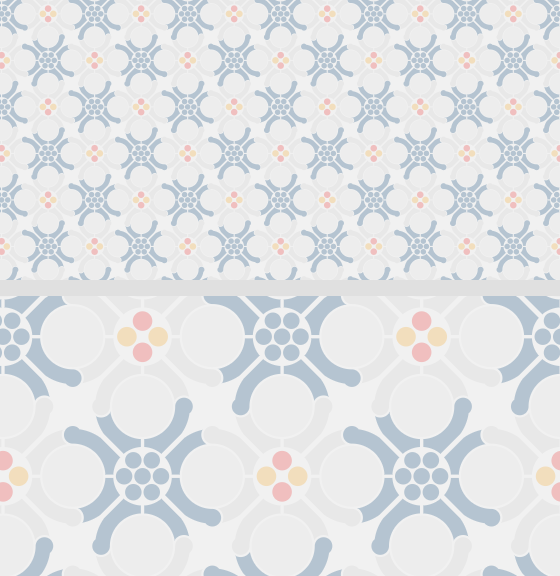
Top, the full canvas; bottom, a detail of the centre.
Reproduce this pattern procedurally as a Shadertoy shader.

```glsl
// Pale tile lattice: blue and grey pinwheel motifs alternate like a checkerboard.
// Discs sit on the cell edges; curved arms wrap them, each ending in a round bulb,
// and a cluster of dots fills the heart of every cell.

const vec3 GROUND = vec3(0.945);
const vec3 DISC = vec3(0.929);
const vec3 GREY = vec3(0.908);
const vec3 BLUE = vec3(0.71, 0.77, 0.82);
const vec3 PINK = vec3(0.94, 0.75, 0.75);
const vec3 YELLOW = vec3(0.95, 0.87, 0.74);

// Anti-aliased coverage of a signed distance
float cover(float dist, float pixel) {
    return clamp(0.5 - dist / pixel, 0.0, 1.0);
}

void paint(inout vec3 color, vec3 ink, float dist, float pixel) {
    color = mix(color, ink, cover(dist, pixel));
}

// Hexagonal rosette in blue cells, four-petal flower in grey cells
void paintHeart(inout vec3 color, vec2 q, bool isBlue, float pixel) {
    int count = isBlue ? 6 : 4;
    float ring = isBlue ? 0.132 : 0.112;
    float radius = isBlue ? 0.059 : 0.07;
    for (int i = 0; i < count; i++) {
        float angle = 6.28319 * float(i) / float(count);
        vec3 ink = isBlue ? BLUE : (i % 2 == 0 ? YELLOW : PINK);
        vec2 center = ring * vec2(cos(angle), sin(angle));
        paint(color, ink, length(q - center) - radius, pixel);
    }
    if (isBlue) paint(color, BLUE, length(q) - radius, pixel);
}

void mainImage(out vec4 fragColor, in vec2 fragCoord) {
    float pixel = 6.019 / iResolution.y;
    vec2 p = fragCoord * pixel - vec2(0.034, 0.721);
    vec2 cell = floor(p + 0.5);
    vec2 q = p - cell;
    bool isBlue = mod(cell.x + cell.y, 2.0) > 0.5;
    vec3 ownInk = isBlue ? BLUE : GREY;
    vec3 neighborInk = isBlue ? GREY : BLUE;

    // Frame of the nearest edge disc: x runs clockwise, y points outward
    vec2 a = abs(q);
    vec2 outward = a.x > a.y ? vec2(q.x < 0.0 ? -1.0 : 1.0, 0.0)
                             : vec2(0.0, q.y < 0.0 ? -1.0 : 1.0);
    vec2 clockwise = vec2(outward.y, -outward.x);
    vec2 v = vec2(dot(q, clockwise), dot(q, outward) - 0.5);
    float r = length(v);

    // Arms: ring around the disc, widened towards the heart
    float ownBulb = length(v - vec2(0.297, 0.0)) - 0.063;
    float neighborBulb = length(v + vec2(0.297, 0.0)) - 0.063;
    float arms = abs(r - 0.287) - 0.053;
    arms = min(arms, max(length(q) - 0.33, 0.234 - r));
    arms = min(arms, ownBulb);

    // Gaps: next bulb, heart, axis spokes and diagonals
    float diagonal = abs(a.x - a.y) * 0.7071;
    arms = max(arms, 0.016 - neighborBulb);
    arms = max(arms, 0.21 - length(q));
    arms = max(arms, 0.012 - abs(v.x));
    arms = max(arms, 0.018 - diagonal);

    vec3 color = GROUND;
    paint(color, DISC, r - 0.218, pixel);
    paint(color, ownInk, arms, pixel);
    paint(color, neighborInk, neighborBulb, pixel);
    paintHeart(color, q, isBlue, pixel);
    fragColor = vec4(color, 1.0);
}
```
